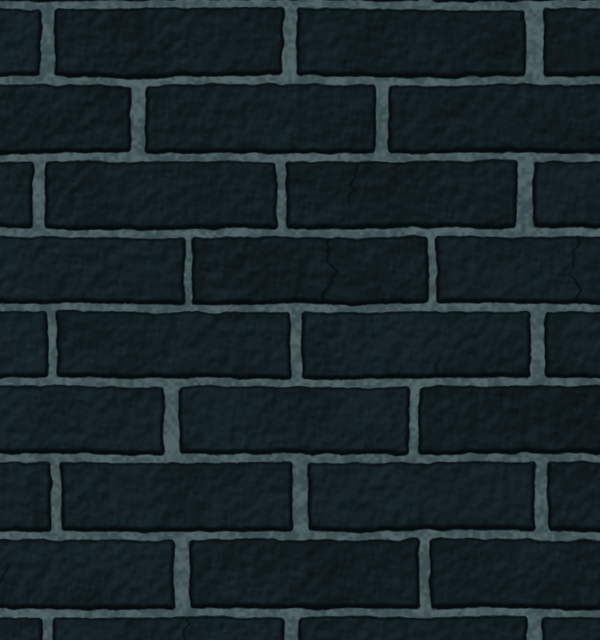
Reproduce this texture procedurally as a Shadertoy shader.

```glsl
#define BRICK 0.380
#define COURSE 0.1188
#define TOP_BED 0.0075
#define BED_WIDTH 0.0125
#define JOINT_MIN 0.010
#define JOINT_MAX 0.029
#define CORNER 0.006
#define ROUGHNESS 0.0075
#define SHADOW_WIDTH 0.009
#define SOFTNESS 0.0020
#define SAG 0.004
#define CRACKED_SHARE 0.55

const vec3 SHADOW = vec3(0.018, 0.045, 0.055);
const vec3 CLAY = vec3(0.073, 0.118, 0.134);
const vec3 MORTAR_DARK = vec3(0.225, 0.295, 0.305);
const vec3 MORTAR_LIGHT = vec3(0.315, 0.385, 0.395);

// Horizontal shift of each course, in brick lengths
const float COURSE_SHIFT[8] = float[8](0.195, 0.573, 0.158, 0.774, 0.213, 0.705, 0.230, 0.750);

float hash(vec2 p) {
    return fract(sin(dot(p, vec2(127.1, 311.7))) * 43758.5453);
}

float noise(vec2 p) {
    vec2 i = floor(p), f = fract(p);
    f = f * f * (3.0 - 2.0 * f);
    return mix(mix(hash(i), hash(i + vec2(1, 0)), f.x),
               mix(hash(i + vec2(0, 1)), hash(i + vec2(1, 1)), f.x), f.y);
}

float fbm(vec2 p) {
    float sum = 0.0, amplitude = 0.5;
    for (int i = 0; i < 4; i++) {
        sum += amplitude * noise(p);
        p = mat2(0.8, 0.6, -0.6, 0.8) * p * 2.03;
        amplitude *= 0.5;
    }
    return sum;
}

float jointWidth(vec2 id) {
    return mix(JOINT_MIN, JOINT_MAX, hash(id + 3.7));
}

// Depth inside a rounded box; negative in the mortar
float boxDepth(vec2 p, vec2 halfSize) {
    vec2 q = abs(p) - halfSize + CORNER;
    return CORNER - length(max(q, 0.0)) - min(max(q.x, q.y), 0.0);
}

// Wandering crack, present on some bricks and fading along its length
float crackLine(vec2 p, vec2 id) {
    float seed = hash(id + 9.1);
    float path = (seed - 0.5) * 0.6 * BRICK + (hash(id + 5.3) - 0.5) * 0.6 * p.y;
    path += (fbm(vec2(p.y * 28.0, seed * 50.0)) - 0.5) * 0.06;
    float line = 1.0 - smoothstep(0.0004, 0.0040, abs(p.x - path));
    float fade = smoothstep(0.25, 0.65, noise(vec2(p.y * 30.0, seed * 90.0)));
    return line * fade * step(hash(id + 1.9), CRACKED_SHARE);
}

void mainImage(out vec4 fragColor, in vec2 fragCoord) {
    // Courses are counted downwards from the top
    vec2 wall = fragCoord / iResolution.y;
    wall.y = 1.0 - wall.y;

    // Uneven laying of the courses
    vec2 laid = wall;
    laid.y += SAG * max(0.0, -sin(6.2832 * wall.y + 0.5));
    laid += 0.005 * (vec2(noise(wall * 9.0), noise(wall * 9.0 + 40.0)) - 0.5);

    // Brick cell and the joints at its two ends
    float row = floor((laid.y - TOP_BED) / COURSE);
    float shift = COURSE_SHIFT[(int(row) + 8) % 8];
    float column = floor(laid.x / BRICK - shift);
    vec2 id = vec2(column, row);
    vec2 local = laid - vec2((column + shift) * BRICK, TOP_BED + row * COURSE);
    float left = 0.5 * jointWidth(id);
    float right = BRICK - 0.5 * jointWidth(id + vec2(1, 0));
    vec2 p = local - 0.5 * vec2(left + right, COURSE);
    vec2 halfSize = 0.5 * vec2(right - left, COURSE - BED_WIDTH);

    // Chipped outline, and a rim of shadow heavier at the foot
    float chips = (fbm(wall * 45.0 + id * 17.0) - 0.47) * ROUGHNESS;
    float depth = boxDepth(p, halfSize) + chips;
    float rimDepth = boxDepth(p + vec2(0.0, 0.0025), halfSize) + chips;
    float rim = 1.0 - smoothstep(0.001, SHADOW_WIDTH, rimDepth);

    // Clay face with raking light over its grain
    float relief = fbm(wall * 75.0) - fbm(wall * 75.0 + vec2(0.35, 0.45));
    float patches = fbm(wall * 14.0 + id * 5.0) - 0.47;
    float tone = 1.0 + 0.75 * relief + 0.35 * patches + 0.14 * (hash(id) - 0.5);
    vec3 clay = CLAY * tone * mix(1.06, 0.94, wall.x);
    clay = mix(clay, SHADOW, 0.65 * crackLine(p, id));
    clay = mix(clay, SHADOW * 0.8, 0.92 * rim);

    // Sandy mortar
    float sand = 0.6 * fbm(wall * 40.0) + 0.4 * noise(wall * 170.0);
    vec3 mortar = mix(MORTAR_DARK, MORTAR_LIGHT, smoothstep(0.25, 0.70, sand));

    vec3 color = mix(mortar, clay, smoothstep(-SOFTNESS, SOFTNESS, depth));
    fragColor = vec4(color, 1.0);
}
```
